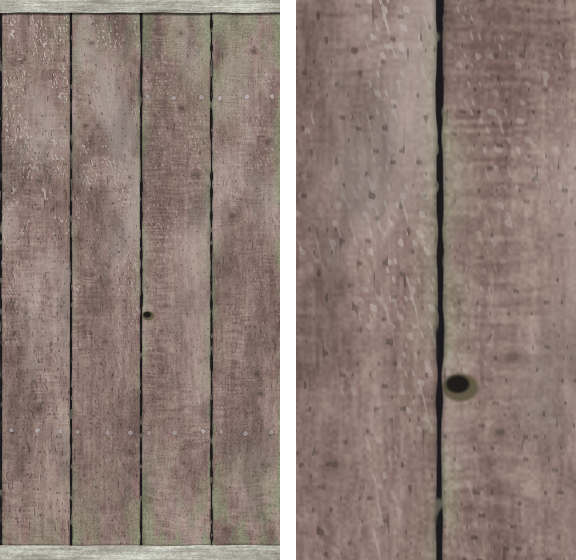
Left, the full canvas; right, a detail of the centre.
Give the GLSL for this texture, as a WebGL 2 fragment shader.

```glsl
#version 300 es
precision highp float;
// Weathered red-brown fence: four upright planks with knots and screws between two pale rails.
uniform vec2 u_resolution;
out vec4 fragColor;

float hash(vec2 p) {
  return fract(sin(dot(p, vec2(127.1, 311.7))) * 43758.5453);
}

float noise(vec2 p) {
  vec2 i = floor(p), f = fract(p);
  f = f * f * (3.0 - 2.0 * f);
  return mix(mix(hash(i), hash(i + vec2(1, 0)), f.x),
             mix(hash(i + vec2(0, 1)), hash(i + vec2(1, 1)), f.x), f.y);
}

float fbm(vec2 p) {
  float sum = 0.0, amp = 0.5;
  for (int i = 0; i < 4; i++) {
    sum += amp * noise(p);
    p = p * 2.03 + 17.3;
    amp *= 0.5;
  }
  return sum / 0.9375;
}

// Painted board: x runs across one plank from its left edge, y runs 0..2 up the fence
vec3 plank(vec2 p, float id) {
  vec2 seed = vec2(id * 13.7, id * 5.3);
  float knotDark = 0.0, knotRing = 0.0, bend = 0.0;
  for (float i = 0.0; i < 7.0; i++) {
    vec2 k = vec2(id + 3.0, i + 1.0);
    vec2 center = vec2(0.03 + 0.19 * hash(k), 0.1 + (i + hash(k + 9.1)) * 0.26);
    float size = mix(0.009, 0.021, hash(k + 4.7));
    vec2 d = (p - center) / size;
    d.y *= 1.2;
    float r = length(d) + 0.9 * (fbm(d * 1.5 + k * 7.0) - 0.5);
    bend += d.x * size * exp(-dot(d, d) * 0.12);
    float strength = 0.4 + 0.5 * hash(k + 2.2);
    knotDark += strength * (0.45 * smoothstep(1.3, 0.4, r) + 0.3 * smoothstep(0.6, 0.2, r));
    knotRing += strength * smoothstep(0.35, 0.0, abs(r - 1.25));
  }

  // Vertical grain, bent around the knots, and short broken saw marks
  vec2 g = vec2(p.x - 0.6 * bend + 0.012 * noise(p * vec2(6.0, 4.0) + seed), p.y) + seed;
  float grain = fbm(g * vec2(85.0, 7.0));
  float fiber = noise(g * vec2(250.0, 45.0));
  float saw = noise(vec2(p.x * 22.0, p.y * 170.0 + 3.0 * noise(p * 15.0)) + seed);
  float sawn = smoothstep(0.35, 0.65, fbm(p * vec2(8.0, 5.0) + seed + 60.0));
  float blotch = fbm(p * vec2(8.0, 4.0) + seed);
  float mottle = fbm(p * vec2(45.0, 30.0) + seed);
  float speck = noise(p * vec2(250.0, 240.0) + seed);

  float tone = 0.53 + 0.5 * (grain - 0.5) + 0.24 * (fiber - 0.5) + 0.42 * sawn * (saw - 0.5)
             + 0.95 * (blotch - 0.5) + 0.45 * (mottle - 0.5) + 0.3 * (speck - 0.5);
  vec3 color = mix(vec3(0.44, 0.35, 0.33), vec3(0.69, 0.605, 0.57), clamp(tone, 0.0, 1.0));

  // Paint worn to thin pale scratches, mostly on the upper left boards
  float wear = smoothstep(0.3, 1.7, p.y) * (id < 2.0 ? 0.9 : 0.4) + 0.25;
  vec2 slant = vec2(g.x + 0.25 * p.y, p.y);
  float fleck = smoothstep(0.63, 0.82, noise(slant * vec2(230.0, 90.0) + 31.0))
              * smoothstep(0.4, 0.6, fbm(p * vec2(24.0, 10.0) + seed + 8.0));
  color = mix(color, vec3(0.77, 0.74, 0.72), 0.65 * fleck * wear);
  color = mix(color, vec3(0.68, 0.63, 0.61), 0.55 * wear * smoothstep(0.48, 0.72, blotch));

  // Sparse dark pits and cracks
  float pit = smoothstep(0.78, 0.92, noise(g * vec2(190.0, 75.0) + 71.0));
  color *= 1.0 - 0.25 * pit;

  // Green algae along the right-hand boards, the edges and both ends
  float edge = min(p.x, 0.2507 - p.x);
  float ends = exp(-(p.y - 0.05) * 6.0) + 0.6 * exp(-(1.95 - p.y) * 4.0);
  float damp = exp(-edge * 60.0) * (0.2 + 0.27 * id) + ends * (0.35 + 0.2 * id);
  float algae = damp * smoothstep(0.36, 0.62, fbm(p * vec2(26.0, 10.0) + seed + 40.0));
  color = mix(color, vec3(0.53, 0.57, 0.45) + 0.16 * (speck - 0.5), clamp(algae, 0.0, 0.7));
  color *= 1.0 - 0.14 * smoothstep(0.5, 0.7, fbm(p * vec2(13.0, 5.0) + seed + 90.0));

  color = mix(color, vec3(0.40, 0.31, 0.28), 0.3 * min(knotRing, 1.0));
  return mix(color, vec3(0.27, 0.24, 0.21), min(knotDark, 0.75));
}

// Two rows of three pale screw heads on each board
vec3 screws(vec3 color, vec2 p, float id) {
  for (float i = 0.0; i < 6.0; i++) {
    float row = floor(i / 3.0), column = mod(i, 3.0);
    vec2 k = vec2(id + 20.0, i);
    vec2 center = vec2(0.03 + 0.094 * column, mix(0.457, 1.65, row))
                + vec2(0.018, 0.012) * (vec2(hash(k), hash(k + 6.0)) - 0.5);
    float r = length(p - center) + 0.004 * (noise(p * 140.0) - 0.5);
    float shown = row > 0.5 && id < 2.0 ? 0.4 : 0.95;
    color *= 1.0 - 0.12 * shown * smoothstep(0.015, 0.008, r);
    color = mix(color, vec3(0.73, 0.70, 0.71), shown * (0.5 + 0.4 * hash(k + 3.0)) * smoothstep(0.010, 0.006, r));
  }
  return color;
}

// Bare grey rail with grain along its length
vec3 rail(vec2 p) {
  float grain = fbm(p * vec2(9.0, 130.0));
  float stain = fbm(p * vec2(8.0, 20.0) + 5.0);
  vec3 color = mix(vec3(0.50, 0.47, 0.43), vec3(0.82, 0.83, 0.78), clamp(0.9 * grain + 0.9 * stain - 0.3, 0.0, 1.0));
  return color * (0.9 + 0.2 * noise(p * vec2(160.0, 240.0)));
}

void main() {
  vec2 p = gl_FragCoord.xy / u_resolution * vec2(1.0, 2.0);
  float across = (p.x - 0.003) / 0.2507;
  float id = clamp(floor(across), 0.0, 3.0);
  vec2 board = vec2(p.x - 0.003 - id * 0.2507, p.y);
  vec3 color = screws(plank(board, id), board, id);

  // Knot hole beside the middle gap
  vec2 hole = (p - vec2(0.529, 0.872)) / vec2(0.021, 0.016);
  color = mix(color, vec3(0.38, 0.35, 0.27), smoothstep(1.2, 0.85, length(hole)));
  color = mix(color, vec3(0.12, 0.11, 0.10), smoothstep(0.8, 0.5, length(hole - vec2(-0.15, 0.25))));

  // Dark gaps of uneven width, partly filled with debris
  float seam = floor(across + 0.5);
  float gap = abs(p.x - 0.003 - 0.2507 * seam + 0.002 * (noise(vec2(seam, p.y * 5.0)) - 0.5));
  gap = across > 3.5 ? 1.0 : gap + 0.003 * (noise(vec2(seam + 9.0, p.y * 35.0)) - 0.5);
  color *= 1.0 - 0.2 * smoothstep(0.010, 0.003, gap);
  float debris = smoothstep(0.66, 0.85, noise(vec2(p.x * 90.0, p.y * 45.0) + 12.0));
  vec3 depth = mix(vec3(0.11, 0.10, 0.11), vec3(0.36, 0.35, 0.31), debris);
  color = mix(color, depth, smoothstep(0.0046, 0.0022, gap));

  // Rails and the shadows they cast
  float top = 1.955 + 0.003 * (noise(vec2(p.x * 14.0, 3.0)) - 0.5);
  float bottom = 0.052 + 0.003 * (noise(vec2(p.x * 14.0, 8.0)) - 0.5);
  color *= 1.0 - 0.6 * smoothstep(top - 0.013, top - 0.003, p.y);
  color *= 1.0 - 0.25 * smoothstep(bottom + 0.008, bottom, p.y);
  float railMask = max(smoothstep(top - 0.002, top + 0.002, p.y), smoothstep(bottom + 0.002, bottom - 0.002, p.y));
  fragColor = vec4(mix(color, rail(p), railMask), 1.0);
}
```
